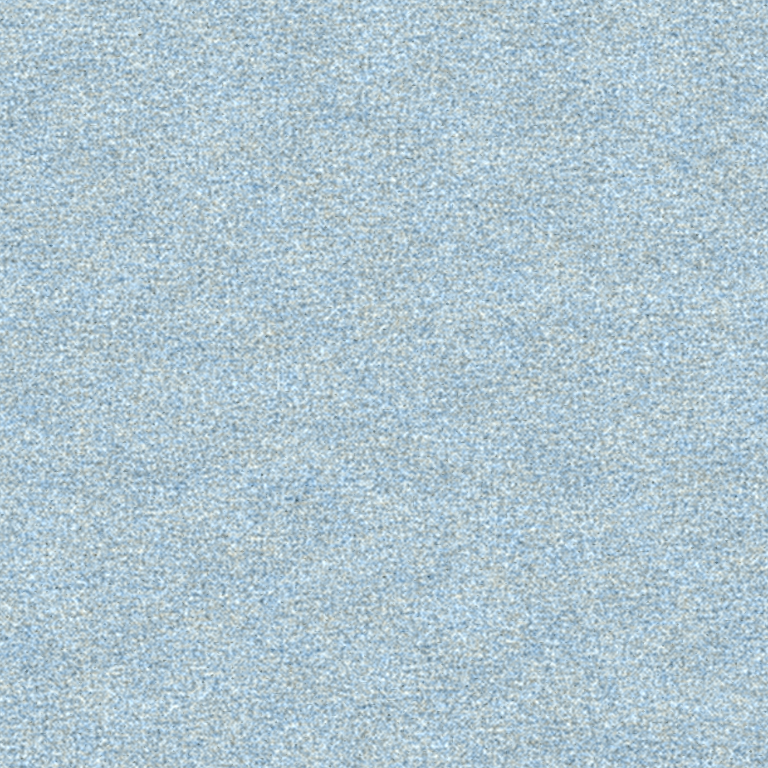
Give the GLSL for this texture, as a Shadertoy shader.

```glsl
// Pale blue heathered cloth: fine twill grain, short yarn streaks and sparse dark flecks.

const vec3 CLOTH_BLUE = vec3(0.688, 0.775, 0.819);
const vec3 BLUE_DYE = vec3(-1.0, -0.30, 0.55);    // shift from tan yarn to blue yarn
const vec3 FLECK_SHADE = vec3(0.17, 0.18, 0.20);  // light lost in a dark fleck
const float TAU = 6.2831853;
const float THREADS = 170.0;                      // threads across the canvas

// Integer hash of a lattice cell, 0 to 1
float hash(vec2 cell, uint seed) {
    uvec2 q = uvec2(ivec2(cell));
    uint h = q.x * 1597334677u ^ q.y * 3812015801u ^ seed * 2654435769u;
    h = (h ^ (h >> 16)) * 2146121005u;
    h = (h ^ (h >> 15)) * 2221713035u;
    h ^= h >> 16;
    return float(h >> 8) / 16777216.0;
}

// Slope of one lattice corner, measured at an offset from it
float cornerSlope(vec2 cell, vec2 offset, uint seed) {
    float angle = TAU * hash(cell, seed);
    return dot(vec2(cos(angle), sin(angle)), offset);
}

// Gradient noise, about -0.7 to 0.7
float gradientNoise(vec2 p, uint seed) {
    vec2 cell = floor(p);
    vec2 f = p - cell;
    vec2 w = f * f * f * (f * (f * 6.0 - 15.0) + 10.0);
    vec2 e = vec2(1.0, 0.0);
    float low = mix(cornerSlope(cell, f, seed),
                    cornerSlope(cell + e.xy, f - e.xy, seed), w.x);
    float high = mix(cornerSlope(cell + e.yx, f - e.yx, seed),
                     cornerSlope(cell + e.xx, f - e.xx, seed), w.x);
    return mix(low, high, w.y);
}

// Fibres along one diagonal; lean is +1 or -1
float diagonalFibres(vec2 uv, float lean, uint seed) {
    vec2 p = vec2(uv.x + lean * uv.y, uv.y - lean * uv.x) * 0.7071;
    return gradientNoise(p * vec2(120.0, 235.0), seed);
}

// Regular crossing of warp and weft
float weave(vec2 uv, float threads) {
    vec2 phase = TAU * threads * uv;
    return sin(phase.x) * sin(phase.y);
}

// Lightness of the cloth around its mean
float yarnLight(vec2 uv) {
    float light = 0.17 * diagonalFibres(uv, 1.0, 1u);
    light += 0.17 * diagonalFibres(uv, -1.0, 2u);
    light += 0.16 * gradientNoise(uv * vec2(221.0, 233.0), 3u);
    light += 0.10 * gradientNoise(uv * vec2(37.0, 193.0), 4u);
    light += 0.06 * gradientNoise(uv * vec2(187.0, 43.0), 5u);
    light += 0.045 * gradientNoise(uv * vec2(9.0, 17.0), 6u);
    return light + 0.016 * weave(uv, THREADS);
}

// Amount of blue dye, negative where tan yarn shows
float yarnDye(vec2 uv) {
    float dye = 0.085 * gradientNoise(uv * vec2(41.0, 167.0), 7u);
    dye += 0.09 * gradientNoise(uv * vec2(173.0, 199.0), 8u);
    return dye + 0.04 * gradientNoise(uv * vec2(13.0, 23.0), 9u);
}

// Sparse dark specks, 0 to 1
float flecks(vec2 uv) {
    return smoothstep(0.36, 0.62, gradientNoise(uv * vec2(157.0, 211.0), 10u));
}

void mainImage(out vec4 fragColor, in vec2 fragCoord) {
    vec2 uv = fragCoord / min(iResolution.x, iResolution.y);

    vec3 color = CLOTH_BLUE + yarnLight(uv);
    color += BLUE_DYE * yarnDye(uv);
    color -= FLECK_SHADE * flecks(uv);

    fragColor = vec4(clamp(color, 0.0, 1.0), 1.0);
}
```
